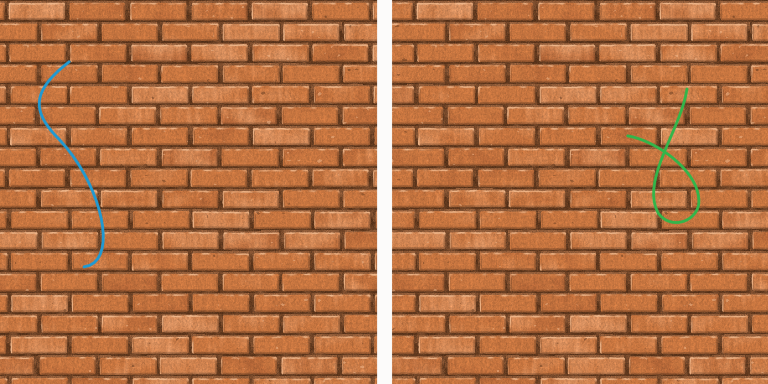
Give the GLSL for this texture, as a Shadertoy shader.

```glsl
// Two panels of one running-bond brick wall, parted by a pale strip, each with a drawn stroke.
// Bricks are jittered rounded boxes roughened by gradient noise, lit from the upper left;
// the strokes are chains of cubic Bezier curves. Lengths are in canvas heights.

const vec2 PITCH = vec2(0.1578, 0.0543);      // one brick with its joint
const vec2 HALF_BRICK = vec2(0.0743, 0.0228);
const float CORNER = 0.004;
const float ROW_TOP = 0.0026;                 // first bed joint below the top
const float EVEN_JOINT = 0.021;
const float ODD_JOINT = 0.099;
const float LEFT_END = 0.982;
const float RIGHT_START = 1.021;
const float RIGHT_SHIFT = 1.0625;             // wall offset in the right panel
const float STROKE_HALF = 0.0037;

const vec3 BRICK = vec3(0.78, 0.46, 0.25);
const vec3 BRICK_PALE = vec3(0.85, 0.57, 0.38);
const vec3 BRICK_DARK = vec3(0.67, 0.37, 0.20);
const vec3 MORTAR = vec3(0.58, 0.37, 0.23);
const vec3 SHADOW = vec3(0.35, 0.20, 0.10);
const vec3 HIGHLIGHT = vec3(0.96, 0.75, 0.58);
const vec3 STRIP = vec3(0.99, 0.985, 0.98);
const vec3 BLUE = vec3(0.13, 0.60, 0.82);
const vec3 GREEN = vec3(0.20, 0.71, 0.29);

vec2 hash2(vec2 p) {
    vec3 q = fract(p.xyx * vec3(0.1031, 0.1030, 0.0973));
    q += dot(q, q.yzx + 33.33);
    return fract((q.xx + q.yz) * q.zy);
}

float cornerSlope(vec2 cell, vec2 corner, vec2 f) {
    return dot(hash2(cell + corner) * 2.0 - 1.0, f - corner);
}

// Gradient noise, roughly -0.6 to 0.6
float noise(vec2 p) {
    vec2 i = floor(p), f = fract(p);
    vec2 w = f * f * f * (f * (f * 6.0 - 15.0) + 10.0);
    return mix(mix(cornerSlope(i, vec2(0, 0), f), cornerSlope(i, vec2(1, 0), f), w.x),
               mix(cornerSlope(i, vec2(0, 1), f), cornerSlope(i, vec2(1, 1), f), w.x), w.y);
}

float roundedBox(vec2 p, vec2 halfSize, float radius) {
    vec2 q = abs(p) - halfSize + radius;
    return length(max(q, 0.0)) + min(max(q.x, q.y), 0.0) - radius;
}

vec3 wall(vec2 p, float px) {
    // Cell of the running bond; rows count down from the top
    float depth = 1.0 - p.y - ROW_TOP + 0.0012 * noise(p * vec2(7.0, 3.0));
    float row = floor(depth / PITCH.y);
    float joint = mod(row, 2.0) < 0.5 ? EVEN_JOINT : ODD_JOINT;
    float along = (p.x - joint) / PITCH.x + (hash2(vec2(row, 71.0)).x - 0.5) * 0.04;
    vec2 id = vec2(floor(along), row) + 40.0;
    vec2 q = (vec2(fract(along), 1.0 - fract(depth / PITCH.y)) - 0.5) * PITCH;

    // Brick outline with uneven size and worn edges
    vec2 tone = hash2(id), jitter = hash2(id + 17.3) - 0.5;
    float coarse = noise(p * 42.0 + tone * 9.0);
    float grain = noise(p * vec2(190.0, 130.0));
    float fine = noise(p * 310.0 + 5.0);
    vec2 size = HALF_BRICK - vec2(0.002, 0.001) * tone.yx;
    float d = roundedBox(q - jitter * vec2(0.003, 0.0015), size, CORNER);
    d += 0.0018 * coarse + 0.0016 * grain;

    // Mortar: dark under and right of a brick, lighter where light reaches it
    float lit = smoothstep(-0.002, 0.003, q.y + 0.2 * size.y * sign(-q.x));
    lit *= abs(q.x) > size.x - 0.001 ? 0.45 : 1.0;
    vec3 mortar = mix(SHADOW, MORTAR, clamp(lit * 0.8 + 0.15 + 0.9 * coarse, 0.0, 1.0));
    mortar *= 1.0 + 0.35 * fine;

    // Brick face: tone per brick, stains, vertical drag marks and grain
    float drag = noise(p * vec2(85.0, 14.0) + tone * 20.0);
    float stain = noise(p * vec2(13.0, 22.0) + 3.0);
    vec3 face = mix(BRICK, BRICK_PALE, clamp(1.3 * tone.x - 0.65 + 0.9 * stain + 0.5 * drag, 0.0, 1.0));
    face = mix(face, BRICK_DARK, clamp(0.9 * tone.y - 0.6 - 0.7 * stain - 0.4 * coarse, 0.0, 1.0));
    face *= 1.0 + 0.16 * grain + 0.13 * fine + 0.08 * drag;

    // Broken bright rim above and left, soft shade below and right
    float rim = smoothstep(-0.0065, -0.0025, d);
    float fromTop = smoothstep(0.5, 0.9, q.y / size.y);
    float fromLeft = smoothstep(0.93, 0.98, -q.x / size.x);
    float broken = smoothstep(-0.2, 0.35, noise(p * vec2(48.0, 30.0) + tone * 31.0) + 0.3 * tone.x - 0.1);
    face = mix(face, HIGHLIGHT, rim * max(fromTop, fromLeft) * broken * 0.8);
    face *= 1.0 - 0.2 * rim * (1.0 - max(fromTop, fromLeft));

    // Scattered chips
    float chip = smoothstep(0.40, 0.52, noise(p * vec2(62.0, 80.0) + 11.0));
    face = mix(face, mix(SHADOW, HIGHLIGHT, step(0.35, tone.y)), 0.45 * chip);
    return mix(face, mortar, smoothstep(-px, px, d));
}

float segment(vec2 p, vec2 a, vec2 b) {
    vec2 pa = p - a, ba = b - a;
    return length(pa - ba * clamp(dot(pa, ba) / dot(ba, ba), 0.0, 1.0));
}

// Distance to a cubic Bezier, as a chain of short segments
float bezier(vec2 p, vec2 a, vec2 b, vec2 c, vec2 d) {
    const int STEPS = 18;
    float best = 9.0;
    vec2 last = a;
    for (int i = 1; i <= STEPS; i++) {
        float t = float(i) / float(STEPS), s = 1.0 - t;
        vec2 next = s * s * s * a + 3.0 * s * t * (s * b + t * c) + t * t * t * d;
        best = min(best, segment(p, last, next));
        last = next;
    }
    return best;
}

void mainImage(out vec4 fragColor, in vec2 fragCoord) {
    vec2 p = fragCoord / iResolution.y;
    float px = 0.7 / iResolution.y;
    float middle = 0.5 * (LEFT_END + RIGHT_START);
    vec3 col = wall(p - vec2(p.x > middle ? RIGHT_SHIFT : 0.0, 0.0), px);

    // Pale strip between the panels
    float strip = abs(p.x - middle) - 0.5 * (RIGHT_START - LEFT_END);
    col = mix(STRIP, col, smoothstep(-px, px, strip));

    // Open wave on the left, loop on the right
    float wave = min(bezier(p, vec2(0.180, 0.839), vec2(0.078, 0.760), vec2(0.083, 0.708), vec2(0.156, 0.635)),
                     bezier(p, vec2(0.156, 0.635), vec2(0.266, 0.518), vec2(0.312, 0.318), vec2(0.219, 0.305)));
    float loop = min(bezier(p, vec2(1.789, 0.768), vec2(1.773, 0.661), vec2(1.667, 0.531), vec2(1.714, 0.445)),
                     bezier(p, vec2(1.714, 0.445), vec2(1.750, 0.396), vec2(1.823, 0.427), vec2(1.820, 0.479)));
    loop = min(loop, bezier(p, vec2(1.820, 0.479), vec2(1.818, 0.557), vec2(1.706, 0.635), vec2(1.635, 0.646)));
    col = mix(BLUE, col, smoothstep(-px, px, wave - STROKE_HALF));
    col = mix(GREEN, col, smoothstep(-px, px, loop - STROKE_HALF));
    fragColor = vec4(clamp(col, 0.0, 1.0), 1.0);
}
```
